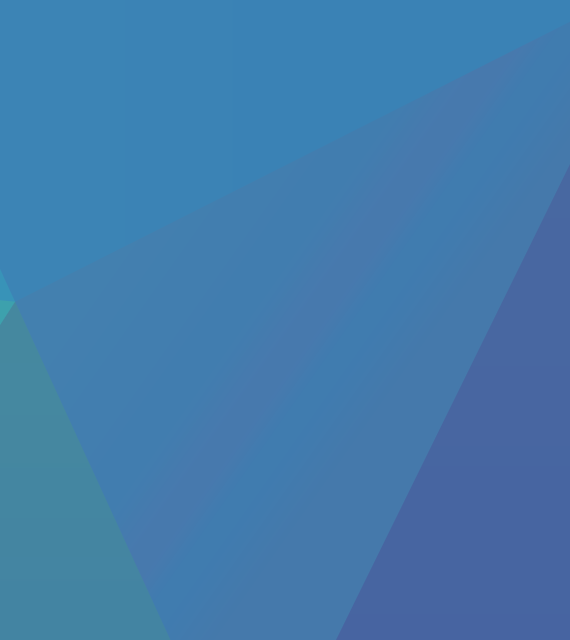
This background is drawn by a Shadertoy shader. Its source:

```glsl
// Flat blue, indigo and teal facets meeting at a point, with soft diagonal bands.

const float ASPECT = 0.888;  // layout width over height

// Corners of the facets, in units of the canvas height
const vec2 APEX        = vec2(0.0235, 0.5286);
const vec2 RIDGE_END   = vec2(0.888, 0.966);
const vec2 LEFT_FOOT   = vec2(0.2656, 0.0);
const vec2 RIGHT_FOOT  = vec2(0.5234, 0.0);
const vec2 RIGHT_END   = vec2(0.888, 0.7435);
const vec2 SHELF_START = vec2(0.0, 0.531);
const vec2 SLOPE_START = vec2(0.0, 0.492);

// Direction across the diagonal bands
const vec2 BAND_NORMAL = vec2(0.818, -0.576);

const vec3 SKY_LEFT      = vec3(0.235, 0.518, 0.710);
const vec3 SKY_RIGHT     = vec3(0.226, 0.508, 0.710);
const vec3 BAND_TEAL     = vec3(0.264, 0.503, 0.685);
const vec3 BAND_BLUE     = vec3(0.256, 0.490, 0.686);
const vec3 BAND_VIOLET   = vec3(0.280, 0.475, 0.680);
const vec3 BAND_CLEAR    = vec3(0.250, 0.485, 0.688);
const vec3 BAND_SLATE    = vec3(0.270, 0.474, 0.670);
const vec3 INDIGO_TOP    = vec3(0.284, 0.406, 0.630);
const vec3 INDIGO_BOTTOM = vec3(0.278, 0.394, 0.632);
const vec3 GREEN_TOP     = vec3(0.272, 0.535, 0.625);
const vec3 GREEN_BOTTOM  = vec3(0.264, 0.518, 0.635);
const vec3 PALE_BLUE     = vec3(0.220, 0.575, 0.720);
const vec3 BRIGHT_TEAL   = vec3(0.240, 0.630, 0.680);

// Smooth mask of the half plane to the right of the line from a to b
float rightOf(vec2 p, vec2 a, vec2 b) {
    vec2 along = normalize(b - a);
    float signedDistance = dot(p - a, vec2(along.y, -along.x));
    return clamp(0.5 + signedDistance * iResolution.y, 0.0, 1.0);
}

// Gradient of the central facet, running across its bands
vec3 bandColor(vec2 p) {
    float s = dot(p, BAND_NORMAL);
    vec3 color = mix(BAND_TEAL, BAND_BLUE, smoothstep(-0.28, 0.03, s));
    color = mix(color, BAND_VIOLET, smoothstep(0.02, 0.10, s));
    color = mix(color, BAND_CLEAR, smoothstep(0.12, 0.17, s));
    return mix(color, BAND_SLATE, smoothstep(0.18, 0.29, s));
}

void mainImage(out vec4 fragColor, in vec2 fragCoord) {
    vec2 uv = fragCoord / iResolution.xy;
    vec2 p = uv * vec2(ASPECT, 1.0);

    // Large facets: sky, banded centre, indigo corner
    vec3 color = mix(SKY_LEFT, SKY_RIGHT, smoothstep(0.0, 0.7, uv.x));
    color = mix(color, bandColor(p), rightOf(p, APEX, RIDGE_END));
    vec3 indigo = mix(INDIGO_BOTTOM, INDIGO_TOP, smoothstep(0.0, 0.7, uv.y));
    color = mix(color, indigo, rightOf(p, RIGHT_FOOT, RIGHT_END));

    // Left facets: pale blue, bright teal and green, stacked downwards
    vec3 leftColor = mix(PALE_BLUE, BRIGHT_TEAL, rightOf(p, SHELF_START, APEX));
    vec3 green = mix(GREEN_BOTTOM, GREEN_TOP, smoothstep(0.0, 0.5, uv.y));
    leftColor = mix(leftColor, green, rightOf(p, SLOPE_START, APEX));
    color = mix(color, leftColor, rightOf(p, APEX, LEFT_FOOT));

    fragColor = vec4(color, 1.0);
}
```
